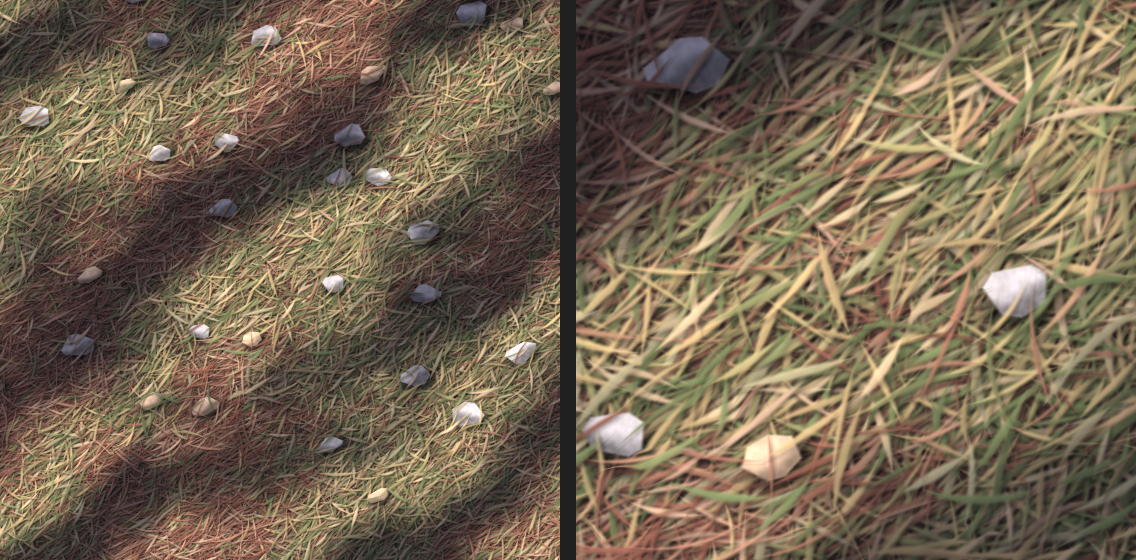
Left: the whole. Right: its middle third, enlarged.
This texture is drawn by a Shadertoy shader. Its source:

```glsl
vec4 hash4(vec2 cell) {
    vec4 h = fract(cell.xyxy * vec4(.1031, .1030, .0973, .1099));
    h += dot(h, h.wzxy + 33.33);
    return fract((h.xxyz + h.yzzw) * h.zywx);
}

mat2 turn(float angle) {
    float c = cos(angle), s = sin(angle);
    return mat2(c, -s, s, c);
}

float waves(vec2 p) {
    float sum = 0., amp = .5;
    for (int i = 0; i < 5; i++) {
        p = mat2(.8, .6, -.6, .8) * p * 1.6 + 1.7;
        sum += amp * sin(p.x + 1.3 * sin(p.y));
        amp *= .62;
    }
    return sum;
}

// One sheet of scattered, bent, tapering blades
void paintBlades(inout vec3 color, vec2 p, float layer, float grass, float soft) {
    float size = .022 + .015 * fract(layer * .618);
    float height = layer / 21.;
    vec2 g = p / size + layer * vec2(.37, .71);
    float blur = soft / size;
    for (int j = -1; j <= 1; j++)
    for (int i = -1; i <= 1; i++) {
        vec2 cell = floor(g) + vec2(i, j);
        vec4 h = hash4(cell + 60. + layer * 37.);
        vec4 k = hash4(cell + 290. + layer * 53.);
        float green = smoothstep(h.z - .06, h.z + .06, grass);
        float lean = 2. * h.w - 1.;
        float angle = mix(.5, .75, green) + lean * (.4 + .95 * lean * lean);
        vec2 q = turn(angle) * (g - cell - h.xy);
        float len = .5 + .45 * k.x;
        float t = q.x / len;
        q.y -= (k.y - .5) * .35 * len * (t * t - .3);
        float width = mix(.045, .062, green) * (.65 + .7 * k.z);
        float taper = width * (1. - t * t);
        float body = smoothstep(blur, -blur, abs(q.y) - taper);
        float shadow = smoothstep(.08, -.06, abs(q.y + width * 1.3) - taper);

        vec3 leaf = mix(vec3(.43, .50, .34), vec3(.75, .67, .50), smoothstep(.2, .8, k.w));
        vec3 needle = mix(vec3(.54, .35, .30), vec3(.75, .60, .51), k.w * k.w);
        vec3 blade = mix(needle, leaf, green);
        blade = mix(blade, vec3(.84, .77, .69), .55 * step(.84, k.z));
        blade *= .58 + .32 * height + .28 * k.y;
        blade *= 1. + .1 * clamp(q.y / width, -1., 1.);
        color *= 1. - .21 * shadow;
        color = mix(color, blade, body * .9);
    }
}

// Faceted pebbles with a dark underside
void paintStones(inout vec3 color, vec2 p, float soft) {
    vec2 g = p * 7.5 + vec2(.3, .6);
    for (int j = -1; j <= 1; j++)
    for (int i = -1; i <= 1; i++) {
        vec2 cell = floor(g) + vec2(i, j);
        vec4 h = hash4(cell + 411.);
        vec4 k = hash4(cell + 833.);
        if (h.z > .52) continue;
        vec2 d = (g - cell - h.xy) / 7.5;
        vec2 q = turn(.25 + .6 * (k.x - .5)) * d;
        q.y *= 1.3 + .5 * k.y;
        float radius = .018 + .013 * k.z;
        float edge = -1.;
        for (int n = 0; n < 7; n++) {
            float a = float(n) * .8976 + k.w * 6.;
            float cut = .78 + .35 * fract(k.x * 7. + float(n) * .618);
            edge = max(edge, dot(q, vec2(cos(a), sin(a))) - radius * cut);
        }
        float shadow = smoothstep(.012, -.008, length(q + vec2(-.003, .011)) - radius);
        float facet = smoothstep(-.5, .3, q.y / radius + .35 * sin(q.x / radius * 2. + k.w * 6.));
        vec3 stone = mix(vec3(.76, .76, .80), vec3(.82, .72, .63), step(.62, k.y));
        stone *= .66 + .46 * facet + .08 * waves(d * 190. + k.xy * 9.);
        color *= 1. - .55 * shadow;
        color = mix(color, stone, smoothstep(soft, -soft, edge));
    }
}

void mainImage(out vec4 fragColor, in vec2 fragCoord) {
    vec2 p = fragCoord / iResolution.y;
    float soft = max(1. / iResolution.y, .0016);

    // Slanting bands of sun and drifts of needles
    vec2 band = turn(.62) * p;
    float sun = .75 * cos((band.y - .12) * 17.5 + 1.4 * waves(p * 3.))
              + .6 * waves(band * vec2(6., 11.) + 3.) + .2 * waves(p * 22.);
    sun = smoothstep(-1., 1., sun);
    float grass = smoothstep(-.65, .5, waves(band * vec2(3.2, 6.5) + 7.) + .4 * waves(p * 15.) + .06);
    grass = .12 + .74 * grass;

    vec3 color = vec3(.30, .23, .21) * (1. + .3 * waves(p * 60.));
    for (int layer = 0; layer < 22; layer++) {
        if (layer == 20) paintStones(color, p, soft);
        paintBlades(color, p, float(layer), grass, soft);
    }

    // Cool shade against warm light, under a thin haze
    color *= mix(vec3(.46, .46, .51), vec3(1.24, 1.18, 1.11), sun);
    color += vec3(.015, .012, .022);
    fragColor = vec4(clamp(color, 0., 1.), 1.);
}
```
